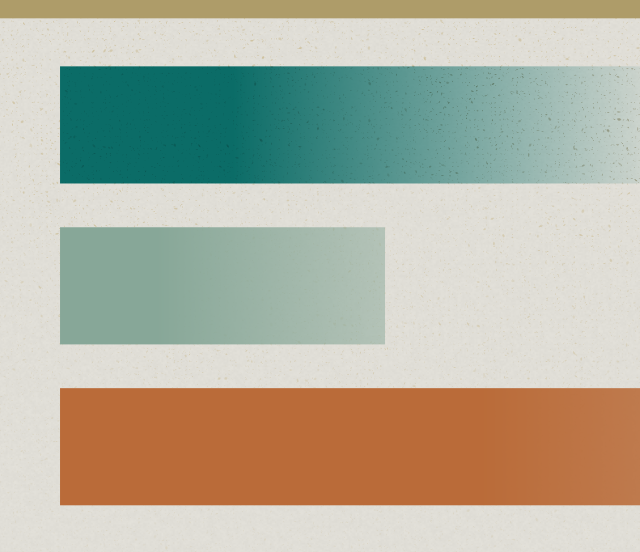
A Shadertoy shader for this background:

```glsl
// Three horizontal bars fading to the right over speckled paper, below an ochre band.
// Bars are soft-edged boxes with linear opacity ramps; the flecks are
// randomly turned ellipses scattered over several jittered grids.

#define BAR_LEFT 0.0938
#define BAR_BOTTOM 0.0846
#define BAR_HEIGHT 0.2122
#define BAR_PITCH 0.2915
#define BAND_BOTTOM 0.9668
#define FLECK_LAYERS 3
#define FLECK_GRID 62.0
#define FLECK_DENSITY 0.42
#define FLECK_STRENGTH 0.55
#define GRAIN_AMOUNT 0.018

const vec3 PAPER = vec3(0.878, 0.870, 0.842);
const vec3 OCHRE = vec3(0.682, 0.612, 0.412);
const vec3 TEAL = vec3(0.043, 0.425, 0.405);
const vec3 SAGE = vec3(0.530, 0.655, 0.595);
const vec3 RUST = vec3(0.728, 0.420, 0.222);
const vec3 FLECK_TINT = vec3(0.76, 0.68, 0.47);

float hash(vec2 p) {
    return fract(sin(dot(p, vec2(127.1, 311.7))) * 43758.5453);
}

float valueNoise(vec2 p) {
    vec2 cell = floor(p);
    vec2 f = fract(p);
    f = f * f * (3.0 - 2.0 * f);
    float low = mix(hash(cell), hash(cell + vec2(1, 0)), f.x);
    float high = mix(hash(cell + vec2(0, 1)), hash(cell + vec2(1, 1)), f.x);
    return mix(low, high, f.y);
}

// Smooth step from 0 to 1, one pixel wide
float edge(float distanceInside, float pixel) {
    return clamp(distanceInside / pixel + 0.5, 0.0, 1.0);
}

// Coverage of a bar in a given row, counted from the bottom
float barMask(vec2 uv, float row, float right, vec2 pixel) {
    float bottom = BAR_BOTTOM + row * BAR_PITCH;
    float across = edge(uv.x - BAR_LEFT, pixel.x) * edge(right - uv.x, pixel.x);
    float up = edge(uv.y - bottom, pixel.y) * edge(bottom + BAR_HEIGHT - uv.y, pixel.y);
    return across * up;
}

// Opacity that stays full up to start, then falls to endAlpha at end
float fade(float x, float start, float end, float endAlpha) {
    return mix(1.0, endAlpha, clamp((x - start) / (end - start), 0.0, 1.0));
}

// Scattered elongated flecks, each kept within its own cell
float flecks(vec2 p, float pixel) {
    float cover = 0.0;
    for (int i = 0; i < FLECK_LAYERS; i++) {
        float layer = float(i);
        float scale = FLECK_GRID * (1.0 + 0.55 * layer);
        vec2 q = p * scale + 17.3 * layer;
        vec2 cell = floor(q);
        vec2 seed = cell + 41.0 * layer;
        vec2 center = 0.25 + 0.5 * vec2(hash(seed + 3.1), hash(seed + 7.7));
        float angle = 6.2832 * hash(seed + 11.3);
        float size = hash(seed + 19.9);
        vec2 d = fract(q) - center;
        d = mat2(cos(angle), -sin(angle), sin(angle), cos(angle)) * d;
        d.y *= 1.3 + 1.2 * hash(seed + 23.5);
        float wobble = 0.06 * (valueNoise(q * 7.0) - 0.5);
        float radius = mix(0.06, 0.20, size * size * size);
        float shape = edge(radius - length(d) + wobble, 1.5 * pixel * scale);
        float present = step(hash(seed + 31.7), FLECK_DENSITY);
        cover = max(cover, shape * present * mix(0.45, 1.0, hash(seed + 37.1)));
    }
    return cover;
}

void mainImage(out vec4 fragColor, in vec2 fragCoord) {
    vec2 uv = fragCoord / iResolution.xy;
    vec2 pixel = 1.0 / iResolution.xy;
    vec2 p = fragCoord / iResolution.y;

    // Paper with fine mottling
    float grain = valueNoise(p * 330.0) + 0.5 * valueNoise(p * 150.0) - 0.75;
    vec3 color = PAPER + GRAIN_AMOUNT * grain;

    // Flecks grow stronger towards the top and vary in loose patches
    float patches = 0.7 + 0.6 * valueNoise(p * 6.0);
    float rise = mix(0.40, 1.0, smoothstep(0.0, 0.9, uv.y));
    float fleck = FLECK_STRENGTH * flecks(p, pixel.y) * patches * rise;
    color = mix(color, FLECK_TINT, fleck);

    // Bars, with the paper showing through where they fade
    float teal = barMask(uv, 2.0, 1.1, pixel);
    float sage = barMask(uv, 1.0, 0.6016, pixel);
    float rust = barMask(uv, 0.0, 1.1, pixel);
    color = mix(color, TEAL, teal * fade(uv.x, 0.365, 1.0, 0.10));
    color = mix(color, SAGE, sage * fade(uv.x, 0.245, 0.6016, 0.50));
    color = mix(color, RUST, rust * fade(uv.x, 0.750, 1.0, 0.87));

    // Flecks also darken the teal bar
    color *= 1.0 - 0.35 * teal * fleck;

    // Ochre band along the top
    color = mix(color, OCHRE, edge(uv.y - BAND_BOTTOM, pixel.y));

    fragColor = vec4(color, 1.0);
}
```
